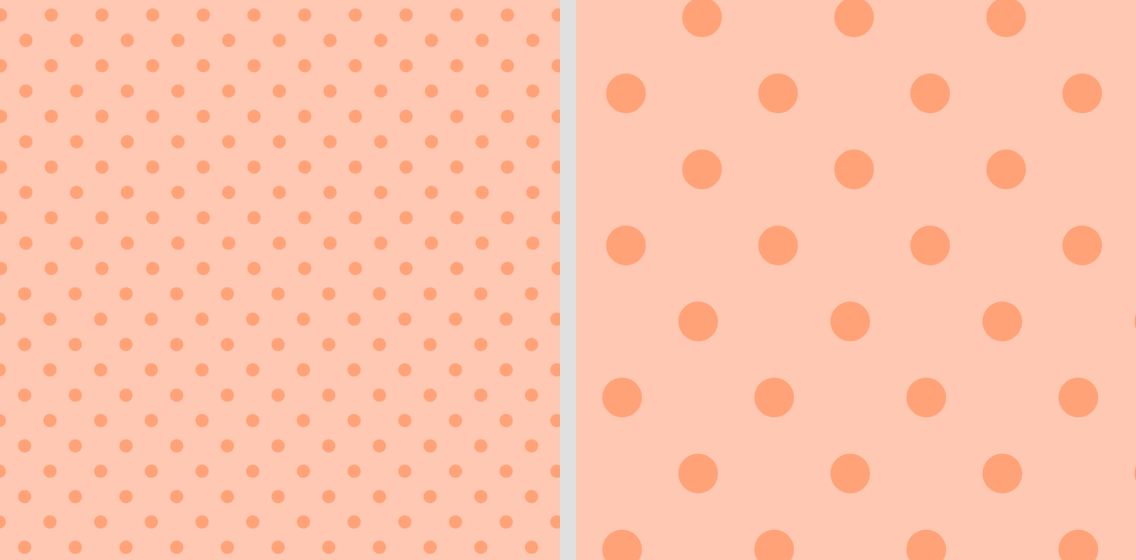
Left, the full canvas; right, a detail of the centre.
Give the GLSL for this pattern, as a WebGL 1 fragment shader.

```glsl
precision highp float;
// Staggered polka dots on a peach ground, with a slight sideways slip in the lower half.

uniform vec2 u_resolution;

#define DOT_SPACING 0.09052
#define ROW_HEIGHT 0.04526
#define DOT_RADIUS 0.0118
#define FIRST_DOT vec2(0.0010, 0.0268)
#define SLIP_ROW 11.0
#define SLIP_SHIFT -0.0023
#define GROUND_COLOR vec3(1.0, 0.784, 0.702)
#define DOT_COLOR vec3(1.0, 0.635, 0.470)

// Signed distance to the nearest dot; p has its origin at the top left.
float dotDistance(vec2 p) {
  vec2 q = p - FIRST_DOT;
  float row = floor(q.y / ROW_HEIGHT + 0.5);
  float stagger = 0.5 * DOT_SPACING * mod(row, 2.0);
  float slip = SLIP_SHIFT * step(SLIP_ROW - 0.5, row);
  float column = (q.x - stagger - slip) / DOT_SPACING;
  vec2 offset = vec2((fract(column + 0.5) - 0.5) * DOT_SPACING,
                     q.y - row * ROW_HEIGHT);
  return length(offset) - DOT_RADIUS;
}

void main() {
  float side = min(u_resolution.x, u_resolution.y);
  vec2 p = vec2(gl_FragCoord.x, u_resolution.y - gl_FragCoord.y) / side;

  // Edge smoothing about one pixel wide
  float coverage = clamp(0.5 - dotDistance(p) * side / 1.2, 0.0, 1.0);
  gl_FragColor = vec4(mix(GROUND_COLOR, DOT_COLOR, coverage), 1.0);
}
```
